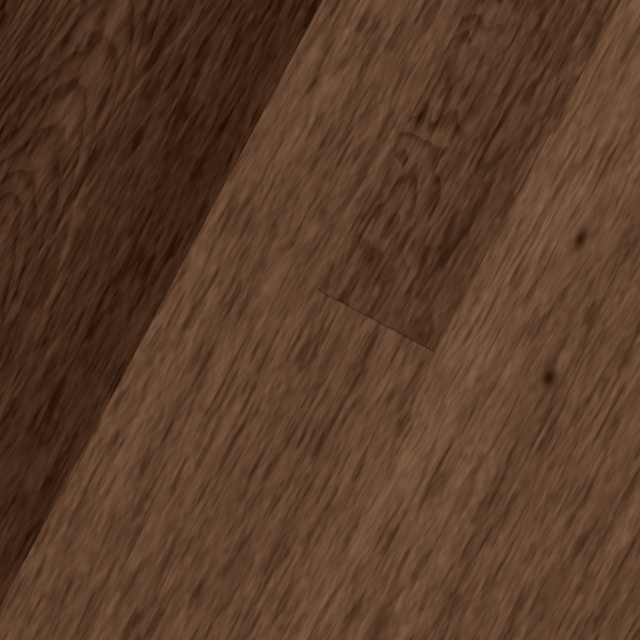
Reproduce this texture procedurally as a WebGL 2 fragment shader.

```glsl
#version 300 es
precision highp float;
// Dark brown wooden floor: slanted planks with streaky grain, arched figure and knots.
uniform vec2 u_resolution;
out vec4 fragColor;

float hash(vec2 p) {
  vec3 h = fract(vec3(p.xyx) * 0.1031);
  h += dot(h, h.yzx + 33.33);
  return fract((h.x + h.y) * h.z);
}

float noise(vec2 p) {
  vec2 cell = floor(p), f = fract(p);
  f = f * f * (3.0 - 2.0 * f);
  return mix(mix(hash(cell), hash(cell + vec2(1, 0)), f.x),
             mix(hash(cell + vec2(0, 1)), hash(cell + vec2(1, 1)), f.x), f.y);
}

float fbm(vec2 p) {
  float sum = 0.0, weight = 0.5;
  for (int i = 0; i < 3; i++) {
    sum += weight * noise(p);
    p = p * 2.03 + 11.7;
    weight *= 0.5;
  }
  return sum / 0.875;
}

// Dark late-wood lines of nested arches along a plank.
float arches(vec2 p, float offset, float steepness, float warp, float seed) {
  float height = p.y + steepness * offset * offset;
  height += warp * (fbm(p * vec2(24.0, 11.0) + seed) - 0.5);
  float ring = fract(height * 13.0);
  return smoothstep(0.35, 0.88, ring) * (1.0 - smoothstep(0.88, 1.0, ring));
}

vec3 wood(vec2 uv) {
  // Plank space: x across the boards, y along them
  vec2 p = vec2(dot(uv, vec2(0.883, -0.469)), dot(uv, vec2(0.469, 0.883)));
  float width = 0.206;
  float row = floor((p.x + 0.024) / width);
  float x = p.x + 0.024 - row * width;
  bool upper = row == 1.0 && p.y > 0.716;
  float seed = row * 7.3 + (upper ? 91.0 : 50.0);

  // Base tone of each board
  float tones[7] = float[7](0.38, 0.17, 0.68, 0.70, 0.79, 0.73, 0.66);
  float tone = upper ? 0.52 : tones[int(clamp(row + 2.0, 0.0, 6.0))];

  // Knots push the grain aside
  vec2 q = p;
  float knot = 0.0;
  for (int i = 0; i < 2; i++) {
    float k = float(i);
    vec2 d = p - vec2(0.565 - 0.058 * k, 0.764 + 0.214 * k);
    vec2 bend = d * vec2(45.0, 18.0), core = d * vec2(105.0 + 40.0 * k, 85.0 - 25.0 * k);
    q.x -= 0.75 * d.x * exp(-dot(bend, bend));
    knot += (0.75 - 0.1 * k) * exp(-dot(core, core));
  }

  // Wavy grain in several widths, from broad bands to short fibres
  q.x += 0.014 * (noise(p * vec2(9.0, 3.0) + seed) - 0.5);
  q.x += 0.004 * (noise(p * vec2(40.0, 14.0) + seed) - 0.5);
  float band = fbm(q * vec2(22.0, 1.6) + seed) - 0.5;
  float streak = noise(q * vec2(95.0, 7.0) + seed * 2.0) - 0.5;
  float fine = noise(q * vec2(205.0, 24.0) + seed * 3.0) - 0.5;
  float fleck = noise(q * vec2(290.0, 75.0) + seed) - 0.5;
  float pore = smoothstep(0.58, 0.82, noise(q * vec2(180.0, 17.0) + seed * 5.0));
  float grain = 0.24 * band + 0.15 * streak + 0.31 * fine + 0.27 * fleck - 0.23 * pore;
  tone += grain * (row < 0.0 ? 0.85 : 1.0) + 0.06;

  // Arched figure
  if (row <= -2.0) {
    tone -= 0.24 * arches(p, x - 0.136, 38.0, 0.10, seed) - 0.05;
    tone -= 0.16 * (1.0 - smoothstep(0.0, 0.15, uv.x));
  } else if (upper) {
    float patches = smoothstep(0.36, 0.6, fbm(p * vec2(13.0, 7.0) + 3.0));
    patches *= 1.0 - smoothstep(0.07, 0.17, x);
    tone -= 0.30 * patches * arches(p, x - 0.045, 20.0, 0.19, seed);
  }

  // Pale crossing scratches on the darkest board
  if (row == -1.0) {
    float edge = 1.0 - smoothstep(0.03, 0.15, x);
    for (float side = -1.0; side < 2.0; side += 2.0) {
      vec2 r = vec2(q.x + side * 0.16 * q.y, q.y);
      tone += 0.20 * edge * smoothstep(0.62, 0.88, noise(r * vec2(150.0, 6.0) + 80.0 + side * 9.0));
    }
    tone += 0.08 * edge - 0.04;
  }

  // Shaded edge, seams and the butt joint
  if (row == 2.0) tone -= 0.13 * smoothstep(0.15, 0.2, x);
  float seam = 1.0 - smoothstep(0.0, 0.003, min(x, width - x));
  tone -= 0.10 * seam * noise(vec2(p.y * 6.0, seed));
  if (row == 1.0) tone -= 0.22 * (1.0 - smoothstep(0.0, 0.003, abs(p.y - 0.716)));
  tone -= knot;

  return mix(vec3(0.19, 0.10, 0.05), vec3(0.46, 0.33, 0.24), clamp(tone, -0.2, 1.2));
}

void main() {
  // Four samples per pixel smooth the edges
  vec3 color = vec3(0.0);
  for (int i = 0; i < 4; i++) {
    vec2 shift = vec2(i % 2, i / 2) * 0.5 - 0.25;
    color += 0.25 * wood((gl_FragCoord.xy + shift) / u_resolution.y);
  }
  fragColor = vec4(color, 1.0);
}
```
